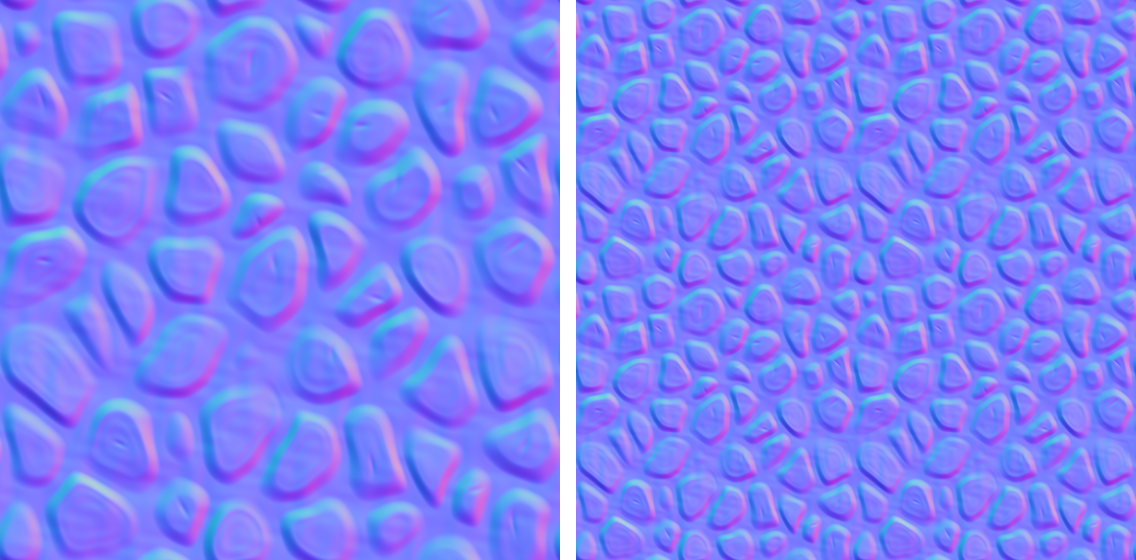
Left, the tile; right, the same tile 2 across and 2 down.
Reproduce this texture map procedurally as a Shadertoy shader.

```glsl
const float TAU = 6.2831853;
const vec2 GRID = vec2(8.0, 7.0);

// Three random values per cell, wrapped to the grid
vec3 cellHash(vec2 cell) {
    vec2 c = mod(cell, GRID);
    vec3 k = vec3(dot(c, vec2(127.1, 311.7)), dot(c, vec2(269.5, 183.3)), dot(c, vec2(419.2, 371.9)));
    return fract(sin(k + 4.7) * 43758.545);
}

// Stone centre relative to p, with its size weight in z
vec3 stoneSite(vec2 p, int i) {
    vec2 cell = floor(p) + vec2(i % 5, i / 5) - 2.0;
    vec3 rnd = cellHash(cell);
    return vec3(cell + 0.12 + 0.76 * rnd.xy - p, 0.34 * rnd.z);
}

// Gentle unevenness from sines with whole periods
float ripple(vec2 uv) {
    vec2 a = TAU * uv;
    float h = 0.010 * sin(5.0 * a.x + 3.0 * a.y + 1.5 * sin(4.0 * a.y - 2.0 * a.x));
    h += 0.006 * sin(7.0 * a.y - 8.0 * a.x + 2.0 * sin(6.0 * a.x + 3.0 * a.y));
    h += 0.0018 * sin(19.0 * a.x + 13.0 * a.y + 2.5 * sin(9.0 * a.y - 5.0 * a.x));
    return h;
}

float stoneHeight(vec2 uv) {
    vec2 p = uv * GRID;
    p += 0.08 * sin(TAU * (3.0 * uv.yx + vec2(2.0, -2.0) * uv) + vec2(0.4, 2.1));
    p += 0.025 * sin(TAU * (9.0 * uv.yx + vec2(5.0, 4.0) * uv));

    // Stone that owns this point
    vec3 own = vec3(0.0);
    float ownPower = 1e3;
    int ownIndex = 0;
    for (int i = 0; i < 25; i++) {
        vec3 s = stoneSite(p, i);
        float power = dot(s.xy, s.xy) - s.z;
        if (power < ownPower) {
            ownPower = power;
            own = s;
            ownIndex = i;
        }
    }

    // Smooth minimum of the distances to all borders rounds the corners
    float sum = 0.0;
    for (int i = 0; i < 25; i++) {
        if (i == ownIndex) continue;
        vec3 s = stoneSite(p, i);
        float power = dot(s.xy, s.xy) - s.z;
        sum += exp(-11.0 * (power - ownPower) / (2.0 * length(s.xy - own.xy)));
    }
    float border = -log(sum) / 11.0;

    // Rounded rim, domed and slightly tilted top
    vec2 local = -own.xy;
    vec3 rnd = cellHash(floor(p) + vec2(ownIndex % 5, ownIndex / 5) + 11.0);
    float inset = 0.015 + 0.03 * rnd.z;
    float rim = smoothstep(inset, inset + 0.18, border);
    float top = 0.085 - 0.09 * dot(local, local) + dot(local, rnd.xy - 0.5) * 0.16;
    top += 0.0015 * sin(border * 45.0 + 5.0 * rnd.x);

    // Short chipped dent on some stones
    float angle = TAU * rnd.y;
    vec2 along = vec2(cos(angle), sin(angle));
    vec2 q = local - 0.15 * (rnd.zx - 0.5);
    q = vec2(dot(q, along), dot(q, vec2(-along.y, along.x)));
    top -= 0.014 * step(0.45, rnd.x) * exp(-90.0 * q.x * q.x - 650.0 * q.y * q.y);

    return rim * top + ripple(uv);
}

void mainImage(out vec4 fragColor, in vec2 fragCoord) {
    vec2 uv = fragCoord / iResolution.xy;

    // Slope by central differences, wide enough to stay soft
    vec2 e = vec2(0.003, 0.0);
    vec2 slope = vec2(stoneHeight(uv + e.xy) - stoneHeight(uv - e.xy),
                      stoneHeight(uv + e.yx) - stoneHeight(uv - e.yx)) / (2.0 * e.x * 7.5);

    // Surface direction encoded as colour
    vec3 normal = normalize(vec3(-1.05 * slope - vec2(0.02, 0.0), 1.0));
    fragColor = vec4(0.5 + 0.5 * normal, 1.0);
}
```
